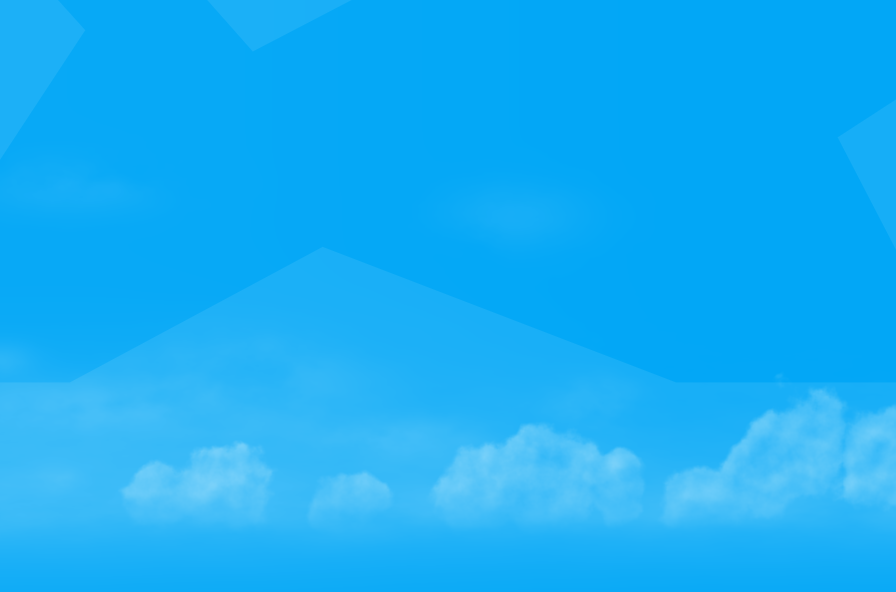
Write a Shadertoy shader that draws this background.

```glsl
#define SKY vec3(0.008, 0.655, 0.965)
#define PALE vec3(0.62, 0.87, 0.98)
#define PANEL_LIGHT 0.13
#define HORIZON 0.354
#define HAZE_LIGHT 0.13
#define CLOUD_LIGHT 0.20
#define RELIEF 0.55
#define RAGGEDNESS 0.85
#define WISP_LIGHT 0.16

// Cumulus lobes and soft wisps: centre.xy, radius.xy, in canvas heights
const vec4 LOBES[10] = vec4[10](
    vec4(0.370, 0.172, 0.105, 0.078), vec4(0.275, 0.160, 0.065, 0.055),
    vec4(0.587, 0.150, 0.070, 0.055), vec4(0.807, 0.170, 0.080, 0.080),
    vec4(0.935, 0.192, 0.115, 0.090), vec4(1.040, 0.180, 0.065, 0.065),
    vec4(1.180, 0.160, 0.090, 0.058), vec4(1.280, 0.190, 0.080, 0.075),
    vec4(1.355, 0.240, 0.100, 0.108), vec4(1.490, 0.230, 0.095, 0.095));
const vec4 WISPS[8] = vec4[8](
    vec4(0.120, 0.685, 0.150, 0.045), vec4(0.870, 0.635, 0.120, 0.055),
    vec4(1.010, 0.315, 0.090, 0.050), vec4(0.140, 0.310, 0.170, 0.045),
    vec4(0.670, 0.260, 0.150, 0.035), vec4(0.000, 0.390, 0.060, 0.030),
    vec4(0.105, 0.190, 0.040, 0.020), vec4(0.420, 0.360, 0.170, 0.070));

float hash(vec2 p) {
    vec3 q = fract(p.xyx * 0.1031);
    q += dot(q, q.yzx + 33.33);
    return fract((q.x + q.y) * q.z);
}

float noise(vec2 p) {
    vec2 cell = floor(p), f = fract(p);
    f = f * f * (3.0 - 2.0 * f);
    return mix(mix(hash(cell), hash(cell + vec2(1, 0)), f.x),
               mix(hash(cell + vec2(0, 1)), hash(cell + vec2(1, 1)), f.x), f.y);
}

float fbm(vec2 p) {
    float sum = 0.0, weight = 0.5;
    for (int i = 0; i < 5; i++) {
        sum += weight * noise(p);
        p = mat2(1.6, 1.2, -1.2, 1.6) * p + 7.3;
        weight *= 0.5;
    }
    return sum;
}

// Signed distance to the line a-b, positive on its left
float side(vec2 p, vec2 a, vec2 b) {
    vec2 e = normalize(b - a), d = p - a;
    return e.x * d.y - e.y * d.x;
}

// Wedge bounded by two edges meeting at the tip
float wedge(vec2 p, vec2 a, vec2 tip, vec2 b) {
    return min(side(p, a, tip), side(p, tip, b));
}

float gauss(float x) { return exp(-x * x); }

void mainImage(out vec4 fragColor, in vec2 fragCoord) {
    vec2 p = fragCoord / iResolution.y;
    float aa = iResolution.y;

    // Sky haze, stronger to the left and near the horizon
    float leftness = 1.0 - smoothstep(0.1, 1.25, p.x);
    float light = 0.035 * leftness;
    light += HAZE_LIGHT * leftness * gauss((p.y - 0.29) / 0.13);
    light += HAZE_LIGHT * gauss((p.y - 0.17) / 0.10);

    // Translucent panels
    float corner = wedge(p, vec2(0.0, 0.730), vec2(0.144, 0.949), vec2(0.098, 1.0));
    float top = wedge(p, vec2(0.350, 1.0), vec2(0.427, 0.913), vec2(0.594, 1.0));
    float right = wedge(p, vec2(1.512, 0.831), vec2(1.415, 0.768), vec2(1.512, 0.581));
    float peak = wedge(p, vec2(1.142, HORIZON), vec2(0.545, 0.583), vec2(0.118, HORIZON));
    float ground = max(peak, HORIZON - p.y);
    float panel = max(max(corner, top), max(right, ground));
    float fade = smoothstep(-0.1, 0.16, p.y);
    light += PANEL_LIGHT * fade * clamp(panel * aa + 0.5, 0.0, 1.0);

    // Soft wisps
    float drift = fbm(p * vec2(9.0, 14.0) + 3.0);
    for (int i = 0; i < 8; i++) {
        vec2 d = (p - WISPS[i].xy) / WISPS[i].zw;
        float body = exp(-dot(d, d)) * smoothstep(0.15, 0.75, drift);
        light += body * WISP_LIGHT * (WISPS[i].y > 0.5 ? 0.8 : 1.0);
    }

    // Cumulus bank with ragged crowns and fading bases
    float billow = fbm(p * 19.0);
    float relief = billow - fbm(p * 19.0 + vec2(-0.25, 0.4));
    float depth = -1.0;
    for (int i = 0; i < 10; i++) {
        depth = max(depth, 1.0 - length((p - LOBES[i].xy) / LOBES[i].zw));
    }
    depth += (billow - 0.48) * RAGGEDNESS;
    float cover = smoothstep(0.0, 0.22, depth) * smoothstep(0.08, 0.20, p.y);
    float crown = smoothstep(0.13, 0.30, p.y);
    light += cover * (CLOUD_LIGHT + 0.10 * crown + RELIEF * relief);

    // Streaked mist under the bank
    float streak = fbm(p * vec2(7.0, 22.0) + 11.0);
    light += 0.16 * gauss((p.y - 0.135) / 0.045) * streak;
    light += 0.10 * (streak - 0.5) * gauss((p.y - 0.22) / 0.14);

    fragColor = vec4(mix(SKY, PALE, clamp(light, 0.0, 1.0)), 1.0);
}
```
